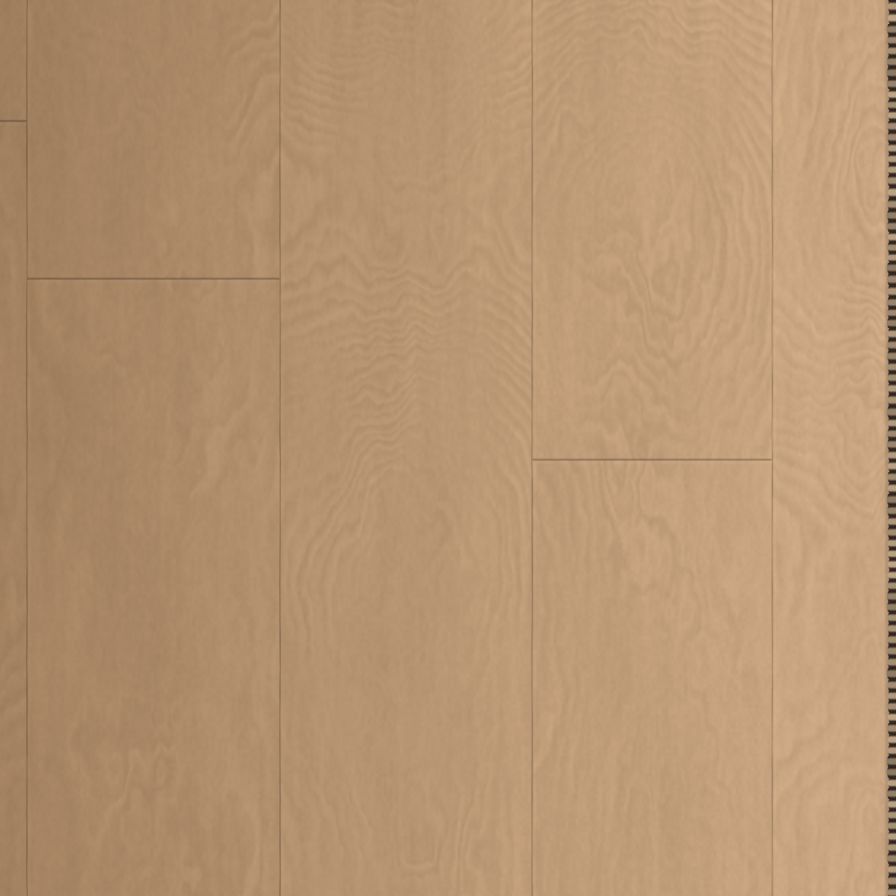
This texture is drawn by a three.js fragment shader. Its source:

```glsl
// Pale oak floor of wide vertical planks with arched grain, beside a ribbed rug edge.
#define SEAMS vec4(0.030, 0.3125, 0.594, 0.862)
#define JOINTS vec4(0.865, 0.689, 2.0, 0.487)
#define LINE_WIDTH 0.0017
#define RING_DENSITY 82.0
#define GRAIN_DEPTH 0.027
#define RUG_EDGE 0.990
#define RUG_RIBS 82.0
#define OAK_SHADE vec3(0.638, 0.507, 0.378)
#define OAK_LIGHT vec3(0.798, 0.656, 0.514)
#define RUG_DARK vec3(0.19, 0.15, 0.12)
#define RUG_LIGHT vec3(0.68, 0.59, 0.48)

varying vec2 vUv;

float hash(vec2 p) {
  vec3 q = fract(p.xyx * 0.1031);
  q += dot(q, q.yzx + 33.33);
  return fract((q.x + q.y) * q.z);
}

float noise(vec2 p) {
  vec2 cell = floor(p), f = fract(p);
  f = f * f * (3.0 - 2.0 * f);
  return mix(mix(hash(cell), hash(cell + vec2(1.0, 0.0)), f.x),
             mix(hash(cell + vec2(0.0, 1.0)), hash(cell + 1.0), f.x), f.y);
}

float fbm(vec2 p) {
  float sum = 0.0, weight = 0.5;
  for (int i = 0; i < 4; i++) {
    sum += weight * noise(p);
    p = p * 2.03 + 17.3;
    weight *= 0.5;
  }
  return sum;
}

// Soft line centred on distance zero
float line(float d, float width) {
  return 1.0 - smoothstep(width * 0.1, width, abs(d));
}

// Signed tone of the grain; u is measured from the plank centre
float grain(float u, float y, float seed) {
  vec2 p = vec2(u, y) + seed * vec2(3.7, 5.3) + 20.0;

  // Slice through growth rings whose axis wanders in depth
  float axis = 0.06 * (noise(vec2(y * 3.5, seed)) - 0.5) + 0.02 * (hash(vec2(seed, 4.0)) - 0.5);
  float depth = 0.04 + 0.34 * noise(vec2(y * 2.6 + 3.0, seed + 9.0));
  float heart = exp(-pow((u - axis) / 0.075, 2.0));

  // Figure is crumpled at the heart, calm at the sides, finely serrated throughout
  float warp = (0.035 + 0.070 * heart) * (fbm(p * vec2(17.0, 8.0)) - 0.47);
  warp += 0.005 * (noise(p * vec2(75.0, 32.0)) - 0.5);
  float ring = length(vec2(u - axis, depth)) + warp;
  float phase = 6.2832 * RING_DENSITY * ring;
  float rings = 0.75 * sin(phase + 0.4 * sin(phase)) + 0.3 * sin(phase * 0.57 + 1.0);

  // Rings fade in and out; fibres, stains and pores fill the rest
  float patches = smoothstep(0.34, 0.60, fbm(p * vec2(11.0, 6.0) + 40.0));
  float fibre = noise(p * vec2(170.0, 14.0)) + noise(p * vec2(85.0, 5.0)) - 1.0;
  float stain = fbm(p * vec2(20.0, 5.0) + 70.0) - 0.47;
  float pores = noise(p * vec2(280.0, 110.0)) + noise(p * vec2(330.0, 260.0)) - 1.0;
  return rings * mix(0.3, 1.15, patches) + 0.8 * fibre + 1.8 * stain
       + 0.9 * pores - 0.5 * heart + 0.15;
}

void main() {
  vec2 p = vUv;

  // Plank column, its end joint and its centre
  float column = dot(step(SEAMS, vec4(p.x)), vec4(1.0));
  vec4 chosen = 1.0 - step(0.5, abs(vec4(0.0, 1.0, 2.0, 3.0) - column));
  float joint = dot(JOINTS + 1.0, chosen) - 1.0;
  float center = 0.278 * column - 0.108;
  float seed = column * 7.0 + 3.0 * step(joint, p.y) + 2.0;

  // Light falls from the right
  float light = p.x * (1.3 - 0.3 * p.x) - 0.10 * p.y * p.y * (1.0 - p.x);
  vec3 color = mix(OAK_SHADE, OAK_LIGHT, light);
  float tone = GRAIN_DEPTH * grain(p.x - center, p.y, seed);
  color *= 1.0 + tone * vec3(0.9, 1.0, 1.15);

  // Faint seams, worn unevenly, and clearer end joints
  float seam = 0.0, bevel = 0.0;
  for (int i = 0; i < 4; i++) {
    float offset = p.x - SEAMS[i];
    seam = max(seam, line(offset, LINE_WIDTH));
    bevel = max(bevel, line(offset - 0.003, LINE_WIDTH * 1.5));
  }
  float wear = 0.5 + 0.8 * noise(vec2(p.y * 35.0, column));
  float end = line(p.y - joint, LINE_WIDTH * 1.2);
  color *= 1.0 + 0.02 * bevel + 0.02 * line(p.y - joint + 0.003, LINE_WIDTH * 1.5);
  color *= 1.0 - max(0.16 * seam * wear, 0.22 * end);

  // Rug: looped ribs with dark gaps and a thin contact shadow
  float rib = p.y * RUG_RIBS + 0.25 * noise(vec2(p.y * 30.0, 3.0));
  float ribY = abs(fract(rib) - 0.5);
  float variation = hash(vec2(floor(rib), 21.0));
  float border = RUG_EDGE + 0.004 * ribY + 0.0015 * (variation - 0.5);
  float loopMask = 1.0 - smoothstep(0.16, 0.44, ribY + 12.0 * max(0.0, 0.994 - p.x));
  vec3 rug = mix(RUG_DARK, RUG_LIGHT * (0.8 + 0.3 * variation), loopMask);
  color *= 1.0 - 0.12 * smoothstep(RUG_EDGE - 0.004, RUG_EDGE, p.x);
  color = mix(color, rug, smoothstep(border - 0.001, border + 0.001, p.x));

  gl_FragColor = vec4(color, 1.0);
}
```
